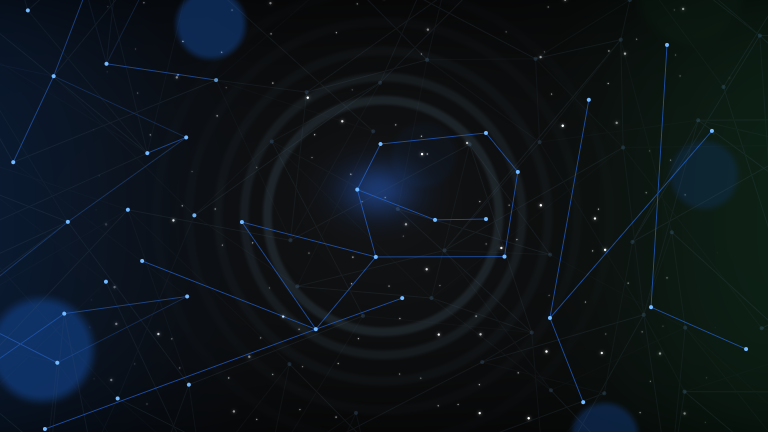
A WebGL 2 fragment shader for this background:

```glsl
#version 300 es
precision highp float;
// A dark navy-to-green backdrop with soft rings, blurred discs, small stars
// and a web of blue links. Glows are distance falloffs; stars and the fine web
// come from hashed grids; a few long strands frame the central loop.

uniform vec2 u_resolution;
out vec4 fragColor;

const vec3 CHARCOAL   = vec3(0.044, 0.048, 0.052);
const vec3 NAVY       = vec3(0.040, 0.105, 0.200);
const vec3 GREEN      = vec3(0.050, 0.128, 0.085);
const vec3 DISC_BLUE  = vec3(0.060, 0.220, 0.460);
const vec3 RING_COLOR = vec3(0.055, 0.080, 0.095);
const vec3 LINK_BLUE  = vec3(0.130, 0.390, 0.840);
const vec3 FAINT_LINK = vec3(0.250, 0.340, 0.400);
const vec3 NODE_BLUE  = vec3(0.440, 0.720, 1.000);
const vec2 RING_CENTER = vec2(0.887, 0.500);
const vec2 CORE_CENTER = vec2(0.875, 0.560);
const vec2 LOOP_CENTER = vec2(1.0185, 0.530);
const float LOOP_RADIUS = 0.194;
const float LOOP_ANGLES[6] = float[6](0.38, 0.99, 2.36, 2.98, 3.84, 5.59);
const float WEB_CELL  = 0.190;
const float LINK_HALF = 0.0010;
const float NODE_SIZE = 0.0046;

float pixel; // size of one pixel in canvas heights

vec2 hash2(vec2 p) {
    vec3 q = fract(p.xyx * vec3(0.1031, 0.1030, 0.0973));
    q += dot(q, q.yzx + 33.33);
    return fract((q.xx + q.yz) * q.zy);
}

float cover(float d, float radius) {
    return clamp((radius - d) / pixel + 0.5, 0.0, 1.0);
}

float line(vec2 p, vec2 a, vec2 b) {
    vec2 ap = p - a, ab = b - a;
    float t = clamp(dot(ap, ab) / max(dot(ab, ab), 1e-6), 0.0, 1.0);
    return cover(length(ap - ab * t), LINK_HALF);
}

float node(vec2 p, vec2 a) { return cover(length(p - a), NODE_SIZE); }

// Two joined links with a node at each point: x = line, y = node.
vec2 strand(vec2 p, vec2 a, vec2 b, vec2 c) {
    return vec2(max(line(p, a, b), line(p, b, c)),
                max(node(p, a), max(node(p, b), node(p, c))));
}

float disc(vec2 p, vec2 center, float radius) {
    return 1.0 - smoothstep(0.82 * radius, 1.10 * radius, length(p - center));
}

vec2 loopPoint(int k) {
    float a = LOOP_ANGLES[k % 6];
    return LOOP_CENTER + LOOP_RADIUS * vec2(cos(a), sin(a));
}

vec2 webNode(vec2 cell) { return (cell + 0.12 + 0.76 * hash2(cell + 17.0)) * WEB_CELL; }

// Scattered web, strong on the left: x = blue line, y = node, z = faint line.
vec3 scatteredWeb(vec2 p) {
    vec3 web = vec3(0.0);
    vec2 home = floor(p / WEB_CELL);
    for (int i = 0; i < 25; i++) {
        vec2 cell = home + vec2(i % 5, i / 5) - 2.0;
        vec2 a = webNode(cell);
        float left = 1.0 - smoothstep(0.42, 0.62, a.x);
        web.y = max(web.y, node(p, a) * mix(0.15, 1.0, left));
        for (int k = 0; k < 3; k++) {
            vec2 pick = hash2(cell * 3.0 + float(k) * 41.0 + 5.0);
            vec2 b = webNode(cell + floor(pick * 5.0) - 2.0);
            float l = line(p, a, b);
            float near = 1.0 - smoothstep(0.25, 0.42, length(b - a));
            float blue = left * near * (1.0 - smoothstep(0.5, 0.65, b.x));
            web.x = max(web.x, l * blue);
            web.z = max(web.z, l * (0.25 + 0.75 * pick.x));
        }
    }
    return web;
}

// One jittered star per grid cell, kept with the given chance.
float stars(vec2 p, float size, float chance, float radius) {
    vec2 cell = floor(p / size);
    vec2 h = hash2(cell + 83.0 * size), kind = hash2(cell + 131.0);
    float d = length(p - (cell + 0.15 + 0.7 * h) * size);
    float glow = 0.18 * exp(-d * d / (5.0 * radius * radius));
    return step(kind.x, chance) * (0.35 + 0.65 * kind.y) * (cover(d, radius) + glow);
}

void main() {
    pixel = 1.0 / u_resolution.y;
    vec2 p = gl_FragCoord.xy * pixel;
    float x = gl_FragCoord.x / u_resolution.x;
    float r = length(p - RING_CENTER);

    // Side tints over charcoal, with a lighter middle
    vec3 color = CHARCOAL + 0.022 * exp(-r * r * 9.0);
    color = mix(color, NAVY, pow(1.0 - smoothstep(-0.1, 0.42, x), 1.2));
    color = mix(color, GREEN, smoothstep(0.66, 1.04, x));
    color *= 1.0 - 0.45 * pow(abs(2.0 * p.y - 1.0), 3.0);

    // Concentric rings, fading outward
    for (int k = 0; k < 5; k++) {
        float f = float(k), d = abs(r - (0.268 + 0.05 * f + 0.0035 * f * f));
        color += RING_COLOR * (1.0 - smoothstep(0.004, 0.016, d)) / (1.0 + 0.55 * f * f);
    }

    // Blurred discs and the central core
    color = mix(color, DISC_BLUE, 0.80 * disc(p, vec2(0.097, 0.190), 0.123));
    color = mix(color, DISC_BLUE, 0.65 * disc(p, vec2(0.488, 0.944), 0.083));
    color = mix(color, DISC_BLUE, 0.50 * disc(p, vec2(1.400, -0.010), 0.080));
    color = mix(color, DISC_BLUE, 0.30 * disc(p, vec2(1.630, 0.595), 0.081));
    color = mix(color, DISC_BLUE, 0.10 * disc(p, vec2(0.981, 0.641), 0.077));
    color = mix(color, GREEN, 0.30 * disc(p, vec2(1.597, 1.020), 0.125));
    vec2 core = (p - CORE_CENTER) / vec2(0.085, 0.060);
    color += vec3(0.04, 0.15, 0.36) * exp(-dot(core, core));

    // Central loop, inner strand and long spans to either side
    vec2 web = vec2(0.0);
    for (int k = 0; k < 6; k++)
        web = max(web, vec2(line(p, loopPoint(k), loopPoint(k + 1)), node(p, loopPoint(k))));
    vec2 hub = vec2(1.007, 0.491), low = vec2(0.731, 0.238), bend = vec2(0.560, 0.486);
    vec2 valley = vec2(1.273, 0.264), peak = vec2(1.648, 0.697);
    web = max(web, strand(p, loopPoint(3), hub, vec2(1.125, 0.493)));
    web = max(web, strand(p, bend, loopPoint(4), low));
    web = max(web, strand(p, bend, low, vec2(0.931, 0.310)));
    web = max(web, strand(p, vec2(0.329, 0.396), low, vec2(0.104, 0.007)));
    web = max(web, strand(p, vec2(1.363, 0.769), valley, peak));
    web = max(web, strand(p, vec2(1.544, 0.896), vec2(1.507, 0.289), vec2(1.727, 0.192)));
    web = max(web, strand(p, vec2(1.350, 0.069), valley, peak));

    // Fine web, links, stars and nodes in order
    vec3 fine = scatteredWeb(p);
    color = mix(color, FAINT_LINK, 0.22 * fine.z);
    color = mix(color, LINK_BLUE, max(0.75 * web.x, 0.60 * fine.x));
    float starZone = smoothstep(0.08, 0.25, x) * (1.0 - smoothstep(0.80, 0.97, x));
    color += starZone * (0.55 * stars(p, 0.095, 0.60, 0.0014) + stars(p, 0.150, 0.45, 0.0026));
    color = mix(color, NODE_BLUE, max(web.y, fine.y));
    fragColor = vec4(color, 1.0);
}
```
